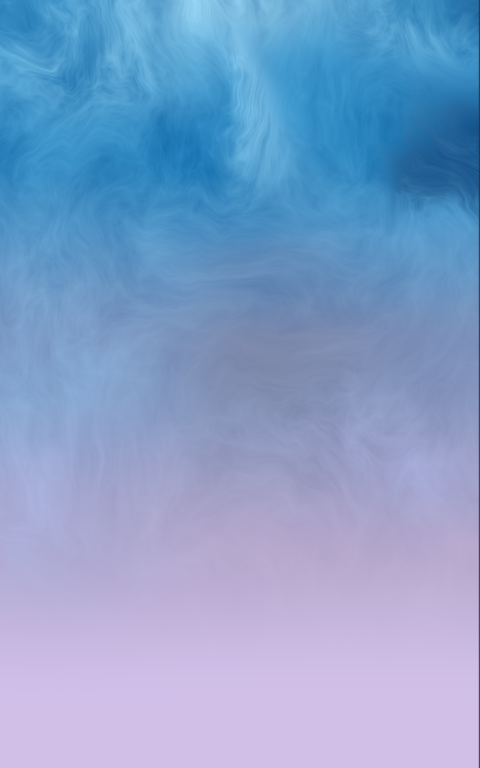
A Shadertoy shader for this background:

```glsl
// Blue smoke sinking into a pale lilac haze, with a bright plume at the top.
// A vertical gradient is tinted by soft ragged puffs; layered cellular noise,
// bent by sines, gives the wisps.

const mat2 TURN = mat2(0.8, 0.6, -0.6, 0.8);

vec2 hash2(vec2 cell) {
    vec2 h = vec2(dot(cell, vec2(127.1, 311.7)), dot(cell, vec2(269.5, 183.3)));
    return fract(sin(h) * 43758.5);
}

// Distance to the nearest scattered point; creases lie between cells.
float cellular(vec2 p) {
    vec2 cell = floor(p), f = fract(p);
    float nearest = 4.0;
    for (int y = -1; y <= 1; y++) {
        for (int x = -1; x <= 1; x++) {
            vec2 offset = vec2(x, y);
            vec2 d = offset + hash2(cell + offset) - f;
            nearest = min(nearest, dot(d, d));
        }
    }
    return sqrt(nearest);
}

// Broad drift of layered sines, roughly -1 to 1.
float billow(vec2 p) {
    float sum = 0.0, weight = 0.5;
    for (int i = 0; i < 5; i++) {
        p = TURN * p * 1.8 + 1.3;
        p += 0.45 * sin(p.yx * 1.2 + 2.3 * float(i));
        sum += weight * sin(p.x) * cos(p.y);
        weight *= 0.62;
    }
    return sum;
}

// Ragged wisps from stacked cells, centred on 0.
float wispNoise(vec2 p) {
    float sum = 0.0, weight = 0.55;
    for (int i = 0; i < 6; i++) {
        p = TURN * p * 1.85 + 2.1;
        p += 0.38 * sin(p.yx * 1.5 + vec2(2.3, 0.9) * float(i));
        sum += weight * (cellular(p) - 0.46);
        weight *= 0.73;
    }
    return sum;
}

// Elliptical puff with a Gaussian falloff.
float puff(vec2 p, vec2 center, vec2 radius) {
    vec2 d = (p - center) / radius;
    return exp(-dot(d, d));
}

// Lilac at the bottom, through slate, to strong blue at the top.
vec3 skyGradient(float y) {
    vec3 color = vec3(0.82, 0.75, 0.91);
    color = mix(color, vec3(0.70, 0.65, 0.79), smoothstep(0.08, 0.33, y));
    color = mix(color, vec3(0.50, 0.58, 0.74), smoothstep(0.29, 0.54, y));
    color = mix(color, vec3(0.35, 0.60, 0.79), smoothstep(0.53, 0.70, y));
    return mix(color, vec3(0.19, 0.54, 0.76), smoothstep(0.66, 0.81, y));
}

void mainImage(out vec4 fragColor, in vec2 fragCoord) {
    vec2 uv = fragCoord / iResolution.xy;
    vec2 p = vec2(uv.x, uv.y * 1.6);

    // Turbulence fades out toward the calm bottom.
    float calm = smoothstep(0.10, 0.42, uv.y);
    float cloud = billow(p * 3.0);
    float crossCloud = billow(p.yx * 3.3 + 4.7);
    float wisp = wispNoise(p * vec2(2.5, 1.9) + 0.12 * vec2(cloud, crossCloud));
    vec2 q = uv + calm * (vec2(0.035, 0.022) * vec2(cloud, crossCloud) + vec2(0.07, -0.05) * wisp);
    float veil = clamp(0.5 + 1.1 * wisp, 0.0, 1.0);

    vec3 color = skyGradient(uv.y + 0.015 * calm * cloud);

    // Dusky core and the haze on either side of it.
    color = mix(color, vec3(0.48, 0.51, 0.64), 0.80 * puff(q, vec2(0.57, 0.52), vec2(0.20, 0.10)));
    color = mix(color, vec3(0.37, 0.51, 0.69), 0.65 * puff(q, vec2(0.54, 0.645), vec2(0.16, 0.05)));
    color = mix(color, vec3(0.52, 0.70, 0.87), (0.4 + 0.6 * veil) * puff(q, vec2(0.07, 0.51), vec2(0.28, 0.12)));
    color = mix(color, vec3(0.65, 0.69, 0.87), (0.3 + 0.6 * veil) * puff(q, vec2(0.10, 0.32), vec2(0.24, 0.11)));
    color = mix(color, vec3(0.63, 0.67, 0.85), (0.3 + 0.6 * veil) * puff(q, vec2(0.84, 0.39), vec2(0.23, 0.065)));

    // Deep blue hollows, darkest at the right.
    color = mix(color, vec3(0.12, 0.49, 0.73), 0.80 * puff(q, vec2(0.42, 0.83), vec2(0.13, 0.07)));
    color = mix(color, vec3(0.14, 0.50, 0.73), 0.70 * puff(q, vec2(0.71, 0.86), vec2(0.12, 0.07)));
    float shade = puff(q, vec2(0.90, 0.78), vec2(0.115, 0.055));
    color = mix(color, vec3(0.17, 0.41, 0.61), 0.95 * smoothstep(0.15, 0.75, shade));
    color = mix(color, vec3(0.10, 0.32, 0.53), 0.85 * puff(q, vec2(0.99, 0.84), vec2(0.12, 0.045)));
    color = mix(color, vec3(0.08, 0.36, 0.58), 0.75 * puff(q, vec2(1.0, 1.0), vec2(0.07, 0.04)));

    // Upper wisps and the bright crown.
    float wisps = puff(q, vec2(0.20, 0.91), vec2(0.25, 0.065));
    wisps += 0.8 * puff(q, vec2(0.88, 0.95), vec2(0.13, 0.045));
    color = mix(color, vec3(0.51, 0.76, 0.90), min(wisps, 1.0) * (0.15 + 0.85 * veil));
    float crown = puff(q, vec2(0.50, 1.01), vec2(0.29, 0.08));
    color = mix(color, vec3(0.61, 0.82, 0.93), crown * (0.65 + 0.35 * veil));

    // Narrow stem that spreads into a falling plume.
    float fall = clamp((0.98 - uv.y) / 0.25, 0.0, 1.0);
    float axis = 0.50 + 0.06 * smoothstep(0.0, 0.45, fall);
    float side = mix(uv.x, q.x, 0.7) - axis;
    float plume = exp(-pow(abs(side) / (0.02 + 0.09 * fall * fall + 0.02 * fall), 2.0));
    plume *= smoothstep(0.69, 0.80, q.y);
    color = mix(color, vec3(0.48, 0.73, 0.88), plume * (0.40 + 0.55 * veil));

    // Fine wisps and mottling, strongest in the blue.
    float detail = mix(0.06, 0.18, smoothstep(0.48, 0.85, uv.y)) * calm;
    color += detail * (wisp + 0.15 * cloud) * vec3(0.9, 0.95, 0.8);

    // Thin dark border on the right.
    color = mix(color, vec3(0.16, 0.18, 0.28), 0.8 * smoothstep(0.996, 0.999, uv.x));
    fragColor = vec4(clamp(color, 0.0, 1.0), 1.0);
}
```
